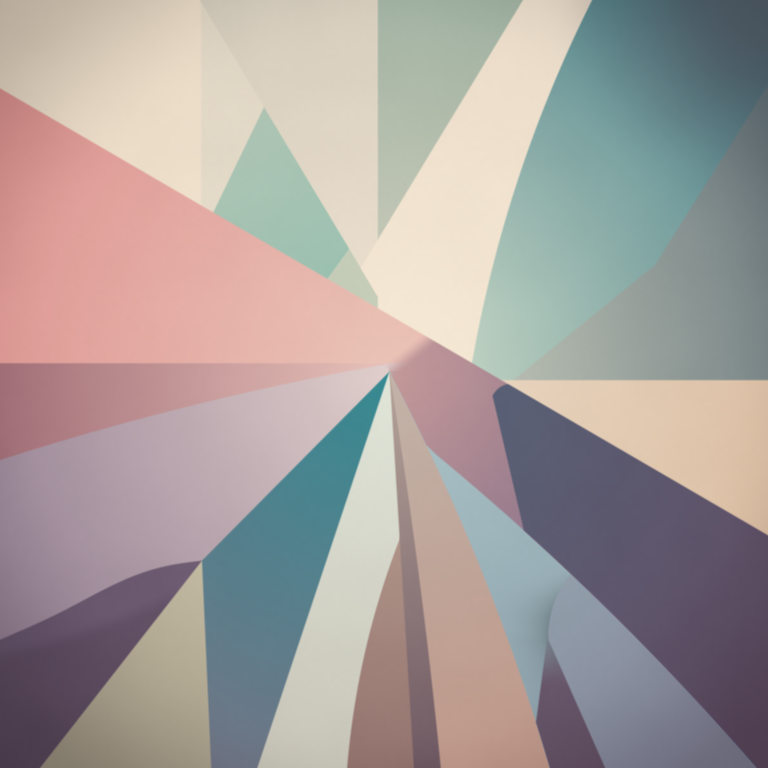
Give the GLSL for this background, as a Shadertoy shader.

```glsl
// Pastel paper facets fanning out from a hub below a long diagonal fold.
// Facet colours: first three values near the hub, last three far from it
const mat2x3
    CREAM = mat2x3(.95, .90, .82, .91, .85, .77), VEIL = mat2x3(.91, .87, .80, .87, .83, .76),
    MINT = mat2x3(.57, .75, .69, .76, .78, .71), PALE = mat2x3(.78, .81, .73, .74, .78, .70),
    BEIGE = mat2x3(.94, .89, .82, .81, .78, .72), SAGE = mat2x3(.83, .82, .75, .57, .66, .60),
    BEAM = mat2x3(.96, .91, .83, .91, .85, .78), LAGOON = mat2x3(.83, .88, .80, .28, .49, .53),
    SLATE = mat2x3(.83, .84, .77, .37, .43, .46), SAND = mat2x3(.93, .86, .78, .84, .72, .61),
    PINK = mat2x3(.92, .77, .72, .86, .56, .55), ROSE = mat2x3(.91, .76, .73, .56, .35, .40),
    LILAC = mat2x3(.88, .81, .80, .55, .47, .55), PURPLE = mat2x3(.48, .41, .49, .39, .32, .41),
    DEEP = mat2x3(.43, .36, .45, .36, .29, .37), OLIVE = mat2x3(.91, .89, .76, .62, .58, .51),
    TEAL = mat2x3(.21, .54, .57, .48, .45, .52), IVORY = mat2x3(.88, .90, .85, .76, .74, .69),
    CLAY = mat2x3(.77, .67, .61, .52, .39, .38), SHADE = mat2x3(.71, .64, .60, .36, .27, .33),
    TAN = mat2x3(.76, .70, .66, .74, .57, .51), SKY = mat2x3(.68, .78, .79, .52, .59, .64),
    PLUM = mat2x3(.45, .41, .48, .38, .30, .38), HAZE = mat2x3(.64, .75, .76, .51, .51, .59),
    MAUVE = mat2x3(.77, .60, .60, .34, .32, .49), NAVY = mat2x3(.34, .40, .48, .38, .30, .39);
const vec3 DUSK = vec3(.36, .39, .44);
// Layout
const vec2 HUB = vec2(.507, .516);
const vec2 NOTCH = vec2(.263, .270);   // tip of the olive facet
const vec2 CREASE = vec2(.714, .167);  // bend of the blue fold
const vec2 ELBOW = vec2(.853, .655);   // bend between lagoon and slate
const float REACH = .65;               // distance where far colours apply
const float SOFTNESS = .0018, HAZY = .012;  // crisp and blurred edge widths
const float VIGNETTE = .22, GRAIN = .010;

// Signed distance to line a-b, positive on its left; bow bends it leftward
float side(vec2 p, vec2 a, vec2 b, float bow) {
    vec2 ab = b - a, ap = p - a;
    float t = clamp(dot(ap, ab) / dot(ab, ab), 0., 1.);
    return (ab.x * ap.y - ab.y * ap.x) / length(ab) - 4. * bow * t * (1. - t);
}

float coverage(float d, float soft) {
    float w = max(soft, .7 / iResolution.y);
    return smoothstep(-w, w, d);
}

// Paint one facet over what lies beneath it
void blend(inout vec3 col, float amount, mat2x3 tint, float t) {
    col = mix(col, mix(tint[0], tint[1], t), amount);
}
void lay(inout vec3 col, float d, mat2x3 tint, float t) {
    blend(col, coverage(d, SOFTNESS), tint, t);
}

float hash(vec2 p) {
    vec3 q = fract(p.xyx * .1031);
    q += dot(q, q.yzx + 33.33);
    return fract((q.x + q.y) * q.z);
}
float noise(vec2 p) {
    vec2 i = floor(p), f = fract(p), e = vec2(0, 1);
    f *= f * (3. - 2. * f);
    return mix(mix(hash(i), hash(i + e.yx), f.x), mix(hash(i + e), hash(i + e.yy), f.x), f.y);
}

// Facets above the diagonal, left to right
vec3 upperFacets(vec2 p, float t) {
    vec3 col = mix(CREAM[0], CREAM[1], t);
    lay(col, p.x - .262, VEIL, t);
    lay(col, side(p, vec2(.345, .863), vec2(.276, .720), 0.), MINT, t);
    lay(col, side(p, vec2(.456, .678), vec2(.424, .634), 0.), PALE, t);
    float ridge = side(p, vec2(.260, 1), vec2(.495, .609), 0.);
    lay(col, ridge, BEIGE, t);
    lay(col, p.x - .492, SAGE, t);
    lay(col, min(max(ridge, p.x - .492), side(p, vec2(.681, 1), vec2(.492, .688), 0.)), BEAM, t);
    lay(col, side(p, vec2(.771, 1), vec2(.615, .530), -.018), LAGOON, t);
    col = mix(col, DUSK, .85 * smoothstep(.29, .02, length(p - 1.)));
    lay(col, max(side(p, vec2(1, .889), ELBOW, 0.), side(p, ELBOW, vec2(.677, .512), 0.)), SLATE, t);
    lay(col, .505 - p.y, SAND, t);
    return col;
}

// Facets below the diagonal, counter-clockwise around the hub
vec3 lowerFacets(vec2 p, float t) {
    vec3 col = mix(PINK[0], PINK[1], t);
    float below = HUB.y - p.y, shelf = .527 - p.y;
    lay(col, shelf, ROSE, t);
    lay(col, min(shelf, side(p, vec2(.510, .527), vec2(0, .401), -.009)), LILAC, t);
    lay(col, side(p, NOTCH, vec2(0, .167), -.011) - .005 * sin(p.x * 24.), PURPLE, t);
    blend(col, coverage(side(p, vec2(.215, .219), vec2(0, .147), .006), HAZY), DEEP, t);
    lay(col, min(side(p, NOTCH, vec2(.052, 0), 0.), NOTCH.y - p.y), OLIVE, t);
    float teal = min(side(p, HUB, NOTCH, 0.), side(p, NOTCH, vec2(.275, 0), 0.));
    lay(col, min(below, teal), TEAL, t);
    lay(col, min(below, side(p, HUB, vec2(.335, 0), 0.)), IVORY, t);
    lay(col, min(below, side(p, vec2(.520, .297), vec2(.452, 0), -.011)), CLAY, t);
    lay(col, min(below, side(p, HUB, vec2(.539, 0), 0.)), SHADE, t);
    lay(col, min(below, side(p, HUB, vec2(.574, 0), .004)), TAN, t);
    // Blue facet with a shadowed fold
    float blueEdge = side(p, HUB, vec2(.716, 0), .014), blue = min(below, blueEdge);
    float fold = min(side(p, vec2(.742, .251), CREASE, -.008), side(p, CREASE, vec2(.788, 0), 0.));
    lay(col, blue, SKY, t);
    float shadow = exp(min(fold, 0.) * 45.) * smoothstep(.27, .19, p.y);
    col *= 1. - .2 * shadow * coverage(blue, SOFTNESS);
    float wedge = min(blue, side(p, vec2(.714, .180), vec2(.698, .060), 0.));
    blend(col, coverage(wedge, SOFTNESS) * smoothstep(.19, .10, p.y), PLUM, t);
    lay(col, min(blue, fold), HAZE, t);
    // Mauve and navy facets under the diagonal
    float rim = side(p, vec2(.568, .408), vec2(.986, 0), .012);
    float dawn = coverage(side(p, vec2(.549, .551), vec2(.505, .516), 0.), HAZY);
    blend(col, coverage(min(rim, blueEdge), SOFTNESS) * dawn, MAUVE, t);
    float cap = side(p, vec2(.661, .500), vec2(.641, .484), -.003);
    lay(col, min(rim, min(cap, side(p, vec2(.641, .486), vec2(.682, .310), 0.))), NAVY, t);
    return col;
}

void mainImage(out vec4 fragColor, in vec2 fragCoord) {
    vec2 p = fragCoord / iResolution.xy;
    float t = clamp(length(p - HUB) / REACH, 0., 1.);
    float diagonal = side(p, vec2(0, .885), vec2(1, .303), 0.);
    vec3 col = mix(lowerFacets(p, t), upperFacets(p, t), coverage(diagonal, SOFTNESS));
    // Paper mottling and darkened corners
    col += GRAIN * (.5 * noise(p * 150.) + noise(p * 20.) - .75);
    col *= 1. - VIGNETTE * smoothstep(.44, .74, length(p - .5));
    fragColor = vec4(col, 1);
}
```
